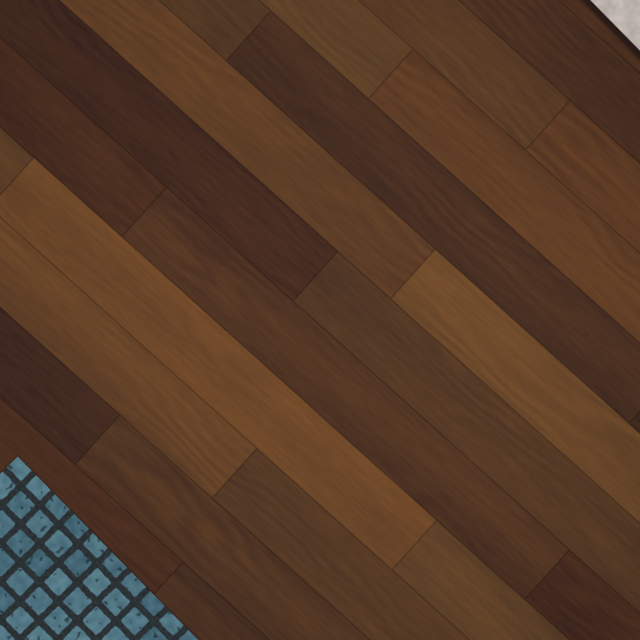
A Shadertoy shader for this texture:

```glsl
// Diagonal brown plank floor with a blue mosaic corner and a pale stone corner.

const float PLANK_ANGLE = 0.733;      // radians below the horizontal
const float PLANK_WIDTH = 0.1045;
const float PLANK_LENGTH = 0.847;
const float ROW_OFFSET = -0.043;      // lower edge of row zero
const float SEAM_WIDTH = 0.0011;
const int FIRST_ROW = -5;
const int ROWS = 12;

const float TILE_ANGLE = 0.794;
const float TILE_PITCH = 0.0424;
const float TILE_HALF = 0.0163;
const float TILE_ROUND = 0.003;
const vec2 TILE_CENTRE = vec2(0.543, -0.530);
const vec2 MOSAIC_CORNER = vec2(0.528, -0.480);
const float STONE_EDGE = 0.6576;
const float EDGE_GAP = 0.006;

const vec3 WOOD_DARK = vec3(0.225, 0.150, 0.125);
const vec3 WOOD_LIGHT = vec3(0.450, 0.300, 0.170);
const vec3 WOOD_RED = vec3(0.020, -0.010, -0.012);
const vec3 GROUT = vec3(0.170, 0.195, 0.205);
const vec3 TILE_DEEP = vec3(0.220, 0.350, 0.410);
const vec3 TILE_PALE = vec3(0.380, 0.530, 0.580);
const vec3 STONE = vec3(0.740, 0.705, 0.680);
const vec3 GAP = vec3(0.130, 0.090, 0.080);

// Stagger of the end joints, row by row
const float JOINT[ROWS] = float[ROWS](
    0.80, 0.573, 0.767, 0.204, 0.389, 0.655,
    0.766, 0.326, 0.531, 0.767, 0.15, 0.40);

// Lightness of the successive planks in each row
const vec3 TONE[ROWS] = vec3[ROWS](
    vec3(0.28), vec3(0.12, 0.40, 0.40), vec3(0.72, 0.52, 0.50),
    vec3(0.58, 0.88, 0.66), vec3(0.22, 0.34, 0.24), vec3(0.12, 0.46, 0.45),
    vec3(0.62, 0.82, 0.80), vec3(0.42, 0.22, 0.20), vec3(0.66, 0.62, 0.60),
    vec3(0.48, 0.58, 0.55), vec3(0.38), vec3(0.32));

float hash(vec2 p) {
    vec3 q = fract(vec3(p.xyx) * 0.1031);
    q += dot(q, q.yzx + 33.33);
    return fract((q.x + q.y) * q.z);
}

vec2 gradient(vec2 cell) {
    float a = 6.2832 * hash(cell);
    return vec2(cos(a), sin(a));
}

float gradNoise(vec2 p) {
    vec2 i = floor(p), f = fract(p);
    vec2 w = f * f * f * (f * (f * 6.0 - 15.0) + 10.0);
    vec2 e = vec2(1.0, 0.0);
    float low = mix(dot(gradient(i), f), dot(gradient(i + e), f - e), w.x);
    float high = mix(dot(gradient(i + e.yx), f - e.yx),
                     dot(gradient(i + 1.0), f - 1.0), w.x);
    return mix(low, high, w.y);
}

// Axes measured from the upper left: x runs downhill, y runs across
vec2 slanted(vec2 uv, float angle) {
    vec2 p = vec2(uv.x, 1.0 - uv.y);
    float c = cos(angle), s = sin(angle);
    return vec2(c * p.x + s * p.y, s * p.x - c * p.y);
}

float edgeDistance(float t) {
    return 0.5 - abs(fract(t) - 0.5);
}

vec3 woodColor(vec2 q, float px) {
    float across = (q.y - ROW_OFFSET) / PLANK_WIDTH;
    float row = floor(across);
    int i = clamp(int(row) - FIRST_ROW, 0, ROWS - 1);
    float along = (q.x - JOINT[i]) / PLANK_LENGTH;
    float plank = floor(along);
    float tone = TONE[i][clamp(int(plank) + 1, 0, 2)];
    float id = hash(vec2(row, plank) + 41.0);

    // Broad bands, wavy figure and fine fibres
    vec2 g = q + vec2(7.0, 13.0) * id + 3.0;
    float warp = gradNoise(g * vec2(3.0, 11.0)) + 0.3 * gradNoise(g * vec2(9.0, 28.0));
    float figure = sin(g.y * 270.0 + 17.0 * warp);
    float strength = smoothstep(-0.3, 0.4, gradNoise(g * vec2(2.5, 9.0) + 20.0));
    tone += 0.26 * gradNoise(g * vec2(1.6, 14.0) + 9.0);
    tone += 0.075 * figure * strength;
    tone += 0.13 * gradNoise(g * vec2(13.0, 150.0));
    tone += 0.09 * gradNoise(g * vec2(40.0, 300.0));
    vec3 color = mix(WOOD_DARK, WOOD_LIGHT, tone) + WOOD_RED * (id - 0.4);

    // Seams
    float d = min(edgeDistance(across) * PLANK_WIDTH, edgeDistance(along) * PLANK_LENGTH);
    return color * mix(0.78, 1.0, smoothstep(0.0, SEAM_WIDTH + px, d));
}

vec3 mosaicColor(vec2 q, float px) {
    vec2 t = (q - TILE_CENTRE) / TILE_PITCH + 0.5;
    vec2 id = floor(t), local = (fract(t) - 0.5) * TILE_PITCH;
    vec2 b = abs(local) - TILE_HALF + TILE_ROUND;
    float d = length(max(b, 0.0)) + min(max(b.x, b.y), 0.0) - TILE_ROUND;
    d += 0.0015 * gradNoise(q * 130.0);
    // Glaze differs from tile to tile and is blotched
    float glaze = 0.25 + 0.5 * hash(id + 70.0) + 0.45 * gradNoise(q * 75.0 + id * 3.7);
    vec3 tile = mix(TILE_DEEP, TILE_PALE, glaze);
    tile *= 1.0 - 0.4 * smoothstep(0.25, 0.5, gradNoise(q * 95.0 + 30.0));
    vec3 grout = GROUT * (1.0 + 0.25 * gradNoise(q * 180.0));
    return mix(tile, grout, smoothstep(-px, px, d));
}

vec3 floorColor(vec2 uv, float px) {
    vec2 q = slanted(uv, TILE_ANGLE);
    vec2 centred = uv - 0.5;
    vec3 color = woodColor(slanted(uv, PLANK_ANGLE), px) * (1.04 - 0.25 * dot(centred, centred));
    // Stone corner behind a dark gap
    float stone = q.y - STONE_EDGE;
    color = mix(color, GAP, smoothstep(-2.5 * EDGE_GAP, -EDGE_GAP, stone) * 0.8);
    vec3 pale = STONE * (1.0 + 0.10 * gradNoise(uv * 45.0) + 0.06 * gradNoise(uv * 120.0));
    color = mix(color, pale, smoothstep(-px, px, stone));
    // Mosaic corner with a thin shadow on the wood
    float mosaic = max(q.y - MOSAIC_CORNER.y, MOSAIC_CORNER.x - q.x);
    color *= mix(0.72, 1.0, smoothstep(0.0, 0.5 * EDGE_GAP, mosaic));
    return mix(mosaicColor(q, px), color, smoothstep(-px, px, mosaic));
}

void mainImage(out vec4 fragColor, in vec2 fragCoord) {
    float px = 0.7 / iResolution.y;
    vec3 sum = vec3(0.0);
    // Four samples per pixel smooth the plank borders
    for (int k = 0; k < 4; k++) {
        vec2 offset = vec2(k % 2, k / 2) * 0.5 - 0.25;
        sum += floorColor((fragCoord + offset) / iResolution.xy, px);
    }
    fragColor = vec4(sum * 0.25, 1.0);
}
```
